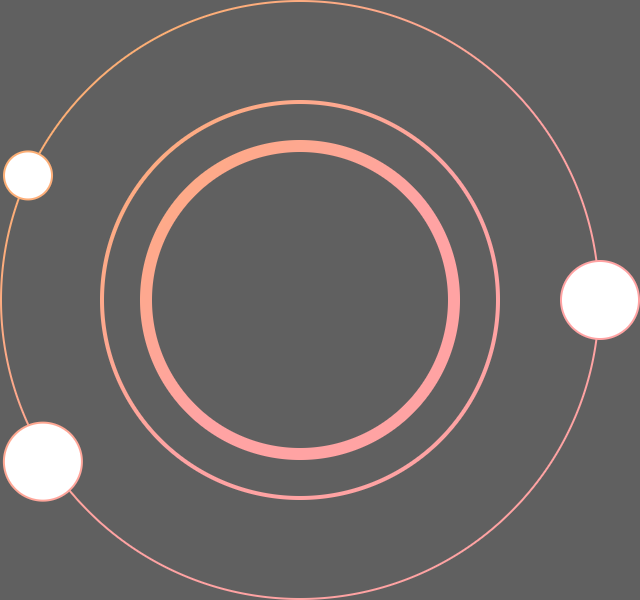
Reproduce this background procedurally as a Shadertoy shader.

```glsl
// Three concentric rings on flat grey, with white discs riding the outer orbit.
// Circles are distance functions in units of canvas height; every stroke
// takes its colour from one diagonal gradient, orange (top left) to pink.

const vec3 GREY   = vec3(0.378);
const vec3 WHITE  = vec3(1.0);
const vec3 ORANGE = vec3(0.99, 0.685, 0.46);
const vec3 PINK   = vec3(1.0, 0.64, 0.64);

const vec2 CENTER = vec2(0.5, 0.5);
const float THIN  = 0.00333;               // stroke of the orbit and discs
const vec2 GRADIENT_SPAN = vec2(0.33, 1.04); // start and end along x + depth

// Rings: outer radius, stroke width
const vec2 RINGS[3] = vec2[3](
    vec2(0.5, THIN), vec2(0.33333, 0.00667), vec2(0.26667, 0.02));

// Discs: centre x, centre y, outer radius
const vec3 DISCS[3] = vec3[3](
    vec3(1.0, 0.5, 0.06667),
    vec3(0.0467, 0.7076, 0.04167),
    vec3(0.0715, 0.2306, 0.06667));

// Coverage of the inside of a shape, softened over one pixel
float fill(float dist, float pixel) {
    return clamp(0.5 - dist / pixel, 0.0, 1.0);
}

// Distance to a band lying just inside a circle's edge
float band(float edgeDist, float width) {
    return abs(edgeDist + 0.5 * width) - 0.5 * width;
}

void mainImage(out vec4 fragColor, in vec2 fragCoord) {
    float pixel = 1.0 / iResolution.y;
    vec2 p = fragCoord * pixel;

    // Diagonal stroke gradient
    float diagonal = p.x + 1.0 - p.y;
    float t = (diagonal - GRADIENT_SPAN.x) / (GRADIENT_SPAN.y - GRADIENT_SPAN.x);
    vec3 stroke = mix(ORANGE, PINK, clamp(t, 0.0, 1.0));

    vec3 color = GREY;

    // Concentric rings
    float fromCenter = length(p - CENTER);
    for (int i = 0; i < 3; i++) {
        float d = band(fromCenter - RINGS[i].x, RINGS[i].y);
        color = mix(color, stroke, fill(d, pixel));
    }

    // Outlined discs cover the orbit
    for (int i = 0; i < 3; i++) {
        float d = length(p - DISCS[i].xy) - DISCS[i].z;
        color = mix(color, stroke, fill(d, pixel));
        color = mix(color, WHITE, fill(d + THIN, pixel));
    }

    fragColor = vec4(color, 1.0);
}
```
